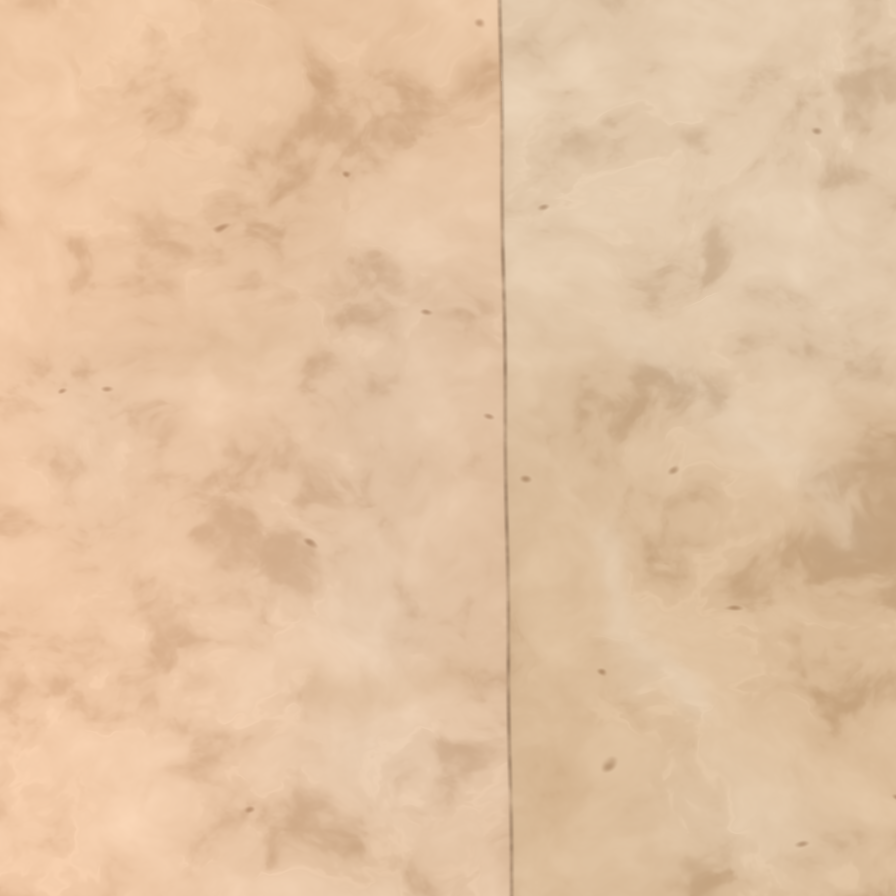
Write a Shadertoy shader that draws this texture.

```glsl
// Two polished travertine slabs, warm and pale, meeting at a thin upright seam.

vec2 hash2(vec2 p) {
    vec3 q = fract(vec3(p.xyx) * vec3(0.1031, 0.1030, 0.0973));
    q += dot(q, q.yzx + 33.33);
    return fract((q.xx + q.yz) * q.zy);
}

// Smooth cellular noise: nearby cell values blended by distance
float cells(vec2 p) {
    vec2 id = floor(p), f = fract(p);
    float sum = 0.0, weight = 0.0;
    for (int j = -1; j <= 1; j++)
    for (int i = -1; i <= 1; i++) {
        vec2 g = vec2(i, j), h = hash2(id + g + 50.0);
        vec2 d = g + 0.2 + 0.6 * h - f;
        float w = exp(-5.0 * dot(d, d));
        sum += w * fract(h.x * 17.3 + h.y * 9.1);
        weight += w;
    }
    return sum / weight;
}

float clouds(vec2 p) {
    float sum = 0.0, amp = 0.5;
    for (int i = 0; i < 4; i++) {
        sum += amp * (cells(p) - 0.5);
        p = mat2(1.6, 1.2, -1.2, 1.6) * p + 11.7;
        amp *= 0.56;
    }
    return sum;
}

// Soft oval patch, 1 at its centre
float patchAt(vec2 p, vec2 centre, vec2 size) {
    vec2 d = (p - centre) / size;
    return exp(-dot(d, d));
}

// Soft streak from a to b
float streak(vec2 p, vec2 a, vec2 b, float width) {
    vec2 d = b - a;
    float t = clamp(dot(p - a, d) / dot(d, d), 0.0, 1.0);
    float r = length(p - a - t * d) / width;
    return exp(-r * r);
}

// Very sparse small pits, stretched a little sideways
float pits(vec2 p) {
    vec2 id = floor(p), h = hash2(id + 90.0);
    vec2 d = (fract(p) - 0.3 - 0.4 * h) * vec2(0.8, 1.3);
    float chosen = step(0.985, fract(h.x * 31.7 + h.y * 7.0));
    return chosen * (1.0 - smoothstep(0.02, 0.24, length(d)));
}

void mainImage(out vec4 fragColor, in vec2 fragCoord) {
    vec2 uv = fragCoord / iResolution.xy;
    float px = 1.0 / iResolution.y;

    // Slightly leaning seam; each slab has its own grain
    float seam = uv.x - mix(0.571, 0.558, uv.y) - 0.0006 * sin(uv.y * 23.0);
    float right = smoothstep(-px, px, seam);
    vec2 p = uv + step(0.0, seam) * vec2(7.3, 3.1);
    vec2 warp = vec2(clouds(p * 5.0), clouds(p * 5.0 + 31.0));
    vec2 w = uv + 0.13 * warp;
    float broad = clouds(p * 3.2 + warp);
    float mottle = clouds(p * vec2(9.0, 12.0) + 1.2 * warp + 5.0);
    float fine = clouds(p * vec2(24.0, 28.0) + 2.0 * warp);

    // Ground colours
    vec3 warm = mix(vec3(0.945, 0.79, 0.655), vec3(0.885, 0.76, 0.64), smoothstep(0.0, 0.5, uv.x));
    warm = mix(warm, vec3(0.91, 0.76, 0.615), 0.6 * smoothstep(0.6, 1.0, uv.y));
    vec3 cool = mix(vec3(0.855, 0.735, 0.60), vec3(0.88, 0.78, 0.665), smoothstep(0.25, 0.75, w.y));
    vec3 color = mix(warm, cool, right);

    // Pale clouds and streaks
    float pale = mix(
        0.7 * patchAt(w, vec2(0.43, 0.31), vec2(0.09, 0.08)) + 0.6 * patchAt(w, vec2(0.44, 0.56), vec2(0.08, 0.17))
            + 0.7 * patchAt(w, vec2(0.44, 0.15), vec2(0.09, 0.06)) + 0.4 * patchAt(w, vec2(0.11, 0.53), vec2(0.10, 0.12)),
        0.6 * streak(w, vec2(0.68, 0.40), vec2(0.77, 0.19), 0.022) + 0.5 * streak(w, vec2(0.70, 0.60), vec2(0.95, 0.43), 0.028)
            + 0.5 * patchAt(w, vec2(0.90, 0.70), vec2(0.13, 0.15)) + 0.5 * patchAt(w, vec2(0.82, 0.07), vec2(0.12, 0.07)),
        right);
    color = mix(color, mix(vec3(0.895, 0.785, 0.675), vec3(0.885, 0.795, 0.69), right), clamp(pale, 0.0, 0.8));

    // Tan stains
    float stain = mix(
        0.7 * patchAt(w, vec2(0.27, 0.60), vec2(0.09, 0.05)) + 0.3 * patchAt(w, vec2(0.28, 0.78), vec2(0.14, 0.12))
            + 0.6 * streak(w, vec2(0.34, 0.21), vec2(0.56, 0.26), 0.025) + 0.5 * patchAt(w, vec2(0.42, 0.03), vec2(0.12, 0.04)),
        0.5 * patchAt(w, vec2(0.63, 0.11), vec2(0.04, 0.11)) + 0.6 * patchAt(w, vec2(0.99, 0.52), vec2(0.04, 0.04))
            + 0.3 * patchAt(w, vec2(0.80, 0.38), vec2(0.12, 0.10)) + 0.3 * patchAt(w, vec2(0.95, 0.17), vec2(0.08, 0.10)),
        right);
    color = mix(color, vec3(0.80, 0.66, 0.51), 0.5 * clamp(stain, 0.0, 1.0));

    // Mottling, stronger in blue so that dark areas turn tan
    color += (0.07 * broad + 0.10 * mottle + 0.055 * fine) * vec3(0.8, 0.97, 1.1);

    // Faint pale wisps and dark flecks in scattered zones
    float wisp = 1.0 - smoothstep(0.0, 0.07, abs(mottle + 0.4 * fine));
    color += 0.02 * wisp * smoothstep(0.0, 0.25, broad + fine);
    float fleck = smoothstep(0.08, 0.42, -mottle - 0.7 * fine);
    color -= 0.055 * fleck * vec3(0.9, 1.0, 1.05);
    color -= 0.16 * pits(p * 34.0 + 2.5 * warp) * vec3(0.9, 1.0, 1.0);

    // Seam: thin uneven line in a faint shadow
    float worn = 0.5 + 1.1 * clouds(vec2(3.0, uv.y * 30.0));
    float line = 1.0 - smoothstep(0.0, 0.0042, abs(seam));
    color = mix(color, vec3(0.60, 0.49, 0.39), clamp(worn, 0.2, 0.85) * line);
    color -= 0.02 * exp(-abs(seam) * 120.0);

    fragColor = vec4(clamp(color, 0.0, 1.0), 1.0);
}
```
